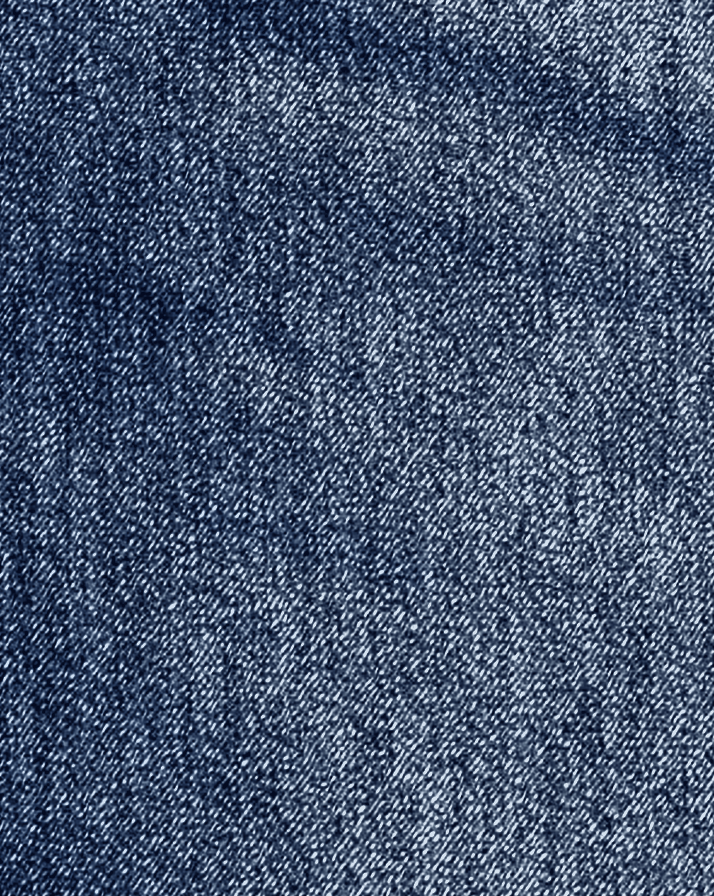
A WebGL 1 fragment shader for this texture:

```glsl
precision highp float;
// Worn blue denim: fine diagonal twill with pale stitches and soft faded folds.
uniform vec2 u_resolution;

// Dye colours, from deep shadow to bare cotton
const vec3 SHADOW = vec3(0.01, 0.04, 0.13);
const vec3 INDIGO = vec3(0.12, 0.18, 0.29);
const vec3 BLUE   = vec3(0.23, 0.29, 0.39);
const vec3 FADED  = vec3(0.37, 0.44, 0.53);
const vec3 PALE   = vec3(0.58, 0.64, 0.72);
const vec3 COTTON = vec3(0.84, 0.89, 0.94);
const vec3 DYE_TINT = vec3(-0.02, 0.0, 0.03);

// Weave, in units of the canvas height
const float TWILL_ANGLE   = 0.95;
const float TWILL_PERIOD  = 0.0065;
const float STITCH_PERIOD = 0.0140;
const float WOBBLE        = 0.4;
const float GRAIN_SIZE    = 0.0027;

// Strength of each layer of tone
const float TWILL_DEPTH  = 0.80;
const float STITCH_DEPTH = 0.85;
const float FIBRE_DEPTH  = 2.0;
const float GRAIN_DEPTH  = 2.0;
const float STREAK_DEPTH = 0.8;
const float CLOUD_DEPTH  = 0.6;
const float WEAR_DEPTH   = 0.50;
const float WEAR_BIAS    = 0.12;
const float TAU = 6.28318;

float hash(vec2 p) {
  return fract(sin(dot(p, vec2(127.1, 311.7))) * 43758.5453);
}

// Value noise, centred on zero
float noise(vec2 p) {
  vec2 i = floor(p);
  vec2 f = fract(p);
  f = f * f * (3.0 - 2.0 * f);
  float low  = mix(hash(i), hash(i + vec2(1.0, 0.0)), f.x);
  float high = mix(hash(i + vec2(0.0, 1.0)), hash(i + vec2(1.0, 1.0)), f.x);
  return mix(low, high, f.y) - 0.5;
}

float clouds(vec2 p) {
  float sum = 0.0;
  float weight = 1.0;
  for (int i = 0; i < 3; i++) {
    sum += weight * noise(p);
    p = p * 2.1 + 7.3;
    weight *= 0.5;
  }
  return sum;
}

// Soft bowed band from a to b
float fold(vec2 p, vec2 a, vec2 b, float bow, float width) {
  vec2 ab = b - a;
  float t = clamp(dot(p - a, ab) / dot(ab, ab), 0.0, 1.0);
  vec2 nearest = a + ab * t + vec2(0.0, 4.0 * bow * t * (1.0 - t));
  float d = length(p - nearest) / width;
  return exp(-d * d);
}

// Fading of the cloth: negative is dark dye, positive is worn
float wearAt(vec2 p) {
  float wear = mix(-0.7, 0.45, smoothstep(0.0, 0.65, p.x - 0.1 * (p.y - 0.5)));
  wear += CLOUD_DEPTH * clouds(vec2(p.x * 4.0 + p.y * 2.0, p.y * 8.0 + p.x * 3.0));
  vec2 q = p + 0.03 * vec2(noise(p * 9.0), noise(p * 9.0 + 31.0));
  // Dark creases
  wear -= 1.0 * fold(q, vec2(0.24, 0.99), vec2(0.82, 0.80), 0.02, 0.045);
  wear -= 0.9 * fold(q, vec2(0.05, 0.69), vec2(0.61, 0.45), 0.03, 0.026);
  wear -= 0.6 * fold(q, vec2(0.40, 0.76), vec2(0.78, 0.65), 0.01, 0.026);
  wear -= 0.5 * fold(q, vec2(0.25, 0.42), vec2(0.46, 0.35), 0.01, 0.026);
  // Rubbed ridges
  wear += 0.7 * fold(q, vec2(0.24, 0.60), vec2(0.80, 0.36), 0.02, 0.042);
  wear += 0.5 * fold(q, vec2(0.26, 0.89), vec2(0.64, 0.79), 0.02, 0.045);
  wear += 0.3 * fold(q, vec2(0.46, 1.00), vec2(0.86, 0.93), 0.00, 0.040);
  return WEAR_DEPTH * wear + WEAR_BIAS;
}

// Linear step, which keeps the middle tones well filled
float ramp(float a, float b, float x) {
  return clamp((x - a) / (b - a), 0.0, 1.0);
}

// Tone is spread like a normal curve; the stops set each colour's share
vec3 dye(float tone) {
  vec3 c = mix(SHADOW, INDIGO, ramp(-1.45, -0.52, tone));
  c = mix(c, BLUE,   ramp(-0.52, 0.05, tone));
  c = mix(c, FADED,  ramp(0.05, 0.61, tone));
  c = mix(c, PALE,   ramp(0.61, 1.20, tone));
  return mix(c, COTTON, ramp(1.20, 1.95, tone));
}

void main() {
  vec2 p = gl_FragCoord.xy / u_resolution.y;
  float wear = wearAt(p);

  // Twill coordinates: x counts diagonals, y counts stitches along them
  vec2 along = vec2(cos(TWILL_ANGLE), sin(TWILL_ANGLE));
  vec2 weave = vec2(dot(p, vec2(along.y, -along.x)) / TWILL_PERIOD,
                    dot(p, along) / STITCH_PERIOD);
  weave.x += WOBBLE * (noise(p * 45.0) + noise(p * vec2(170.0, 40.0)));

  // Each diagonal is broken into stitches of its own phase and length
  float row = floor(weave.x + 0.5);
  float ridge = cos(TAU * weave.x);
  float crest = 0.5 + 0.5 * ridge;
  float step = weave.y + hash(vec2(row, 3.0)) + 0.9 * noise(vec2(row, weave.y * 0.8));
  float stitch = STITCH_DEPTH * cos(TAU * step)
               + FIBRE_DEPTH * noise(vec2(row + 57.0, weave.y * 2.3));

  // Ridges, stitches, vertical yarn streaks and fibre grain
  float thread = TWILL_DEPTH * ridge + crest * stitch;
  thread += STREAK_DEPTH * noise(p * vec2(170.0, 11.0));
  thread += GRAIN_DEPTH * noise(p / GRAIN_SIZE);

  float contrast = clamp(1.05 + 0.2 * wear, 0.85, 1.2);
  float tone = wear + contrast * thread;
  float unworn = 1.0 - smoothstep(-0.5, 0.4, wear);
  vec3 color = dye(tone) + DYE_TINT * unworn * smoothstep(-1.3, 0.0, tone);
  gl_FragColor = vec4(clamp(color, 0.0, 1.0), 1.0);
}
```
